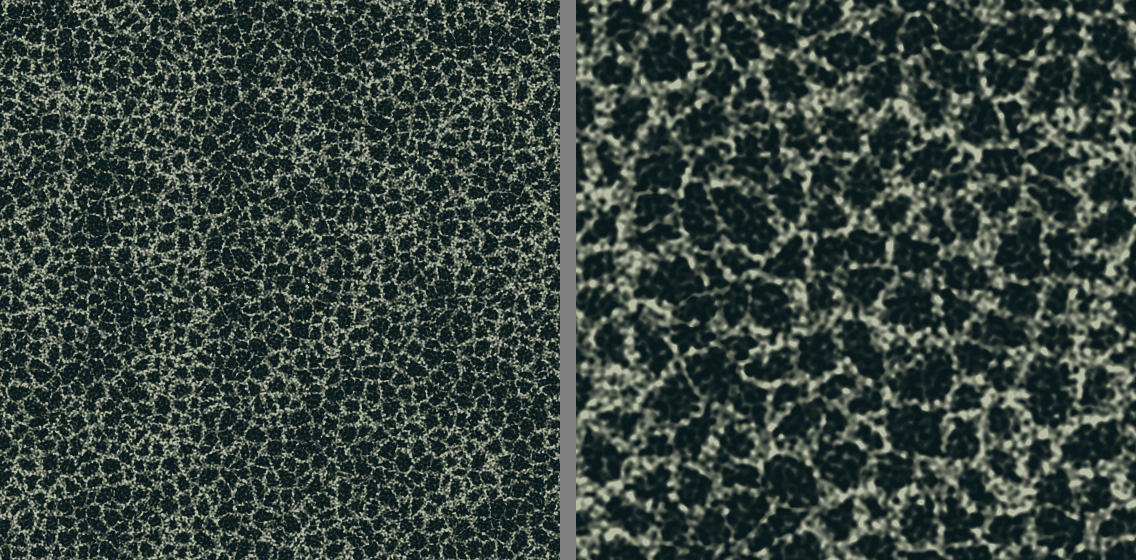
Left, the full canvas; right, a detail of the centre.
This texture is drawn by a WebGL 1 fragment shader. Its source:

```glsl
precision highp float;
// A mesh of pale, grainy veins around dark rounded cells, like cracked leather.
// A weighted Voronoi diagram gives the distance to the nearest cell border;
// patch noise varies the vein width, and fine gradient noise breaks it into grains.
uniform vec2 u_resolution;

#define CELLS 38.0         // cells across the canvas
#define SIZE_SPREAD 0.32   // difference between large and small cells
#define ROUNDNESS 17.0     // lower values round the cell corners more
#define VEIN_WIDTH 0.20    // in cell units
#define VEIN_TONE 0.53
#define GRAIN_SCALE 225.0  // grains across the canvas
#define VEIN_GRAIN 0.56    // grain contrast on the veins
#define CELL_GRAIN 0.13    // grain contrast inside the cells
#define RAGGEDNESS 0.055   // how far grains eat into the vein edge
#define DARK vec3(0.035, 0.095, 0.105)
#define MIDDLE vec3(0.38, 0.41, 0.35)
#define LIGHT vec3(0.72, 0.74, 0.65)

vec3 hash3(vec2 p) {
  vec3 q = fract(vec3(p.xyx) * vec3(0.1031, 0.1030, 0.0973));
  q += dot(q, q.yxz + 33.33);
  return fract((q.xxy + q.yzz) * q.zyx);
}

vec2 gradient(vec2 cell) {
  float angle = 6.2832 * hash3(cell).x;
  return vec2(cos(angle), sin(angle));
}

float gradientNoise(vec2 p) {
  vec2 i = floor(p), f = fract(p);
  vec2 u = f * f * f * (f * (f * 6.0 - 15.0) + 10.0);
  vec2 e = vec2(1.0, 0.0);
  float low = mix(dot(gradient(i), f), dot(gradient(i + e), f - e), u.x);
  float high = mix(dot(gradient(i + e.yx), f - e.yx),
                   dot(gradient(i + 1.0), f - 1.0), u.x);
  return mix(low, high, u.y);
}

vec2 rotate(vec2 p, float angle) {
  float c = cos(angle), s = sin(angle);
  return vec2(c * p.x - s * p.y, s * p.x + c * p.y);
}

// Cell centre relative to the sample (xy) and its power distance (z).
vec3 cellSite(vec2 cell, vec2 p) {
  vec3 random = hash3(cell + 71.0);
  vec2 offset = cell + 0.06 + 0.88 * random.xy - p;
  return vec3(offset, dot(offset, offset) - SIZE_SPREAD * random.z);
}

// Distance to the closest border, blended smoothly to round the corners.
float borderDistance(vec2 p) {
  vec2 home = floor(p);
  vec3 nearest = vec3(0.0, 0.0, 100.0);
  for (int y = -2; y <= 2; y++) {
    for (int x = -2; x <= 2; x++) {
      vec3 site = cellSite(home + vec2(float(x), float(y)), p);
      if (site.z < nearest.z) nearest = site;
    }
  }
  float sum = 0.0001;
  for (int y = -2; y <= 2; y++) {
    for (int x = -2; x <= 2; x++) {
      vec3 site = cellSite(home + vec2(float(x), float(y)), p);
      float gap = length(site.xy - nearest.xy);
      if (gap > 0.001) {
        sum += exp(-ROUNDNESS * 0.5 * (site.z - nearest.z) / gap);
      }
    }
  }
  return -log(sum) / ROUNDNESS;
}

void main() {
  vec2 uv = gl_FragCoord.xy / min(u_resolution.x, u_resolution.y);

  // Irregular cells
  vec2 warp = vec2(gradientNoise(uv * 17.0 + 5.0), gradientNoise(uv * 17.0 + 47.0))
            + 0.35 * vec2(gradientNoise(uv * 85.0 + 9.0), gradientNoise(uv * 85.0 + 61.0));
  float border = borderDistance(uv * CELLS + 0.5 * warp + 10.0);

  // Two turned layers of grain hide each other's lattice
  float grain = gradientNoise(rotate(uv, 0.6) * GRAIN_SCALE + 300.0)
              + gradientNoise(rotate(uv, 1.9) * GRAIN_SCALE * 0.83 + 700.0);
  grain *= 1.4;

  // Veins swell in patches and fade in places
  float patches = gradientNoise(uv * 8.0 + 20.0) + gradientNoise(uv * 21.0 + 33.0);
  float fading = gradientNoise(uv * 46.0 + 90.0);
  float width = VEIN_WIDTH * clamp(1.0 + 0.75 * patches + 0.6 * fading, 0.4, 1.8);
  float vein = 1.0 - smoothstep(0.0, width, border - RAGGEDNESS * grain);
  vein *= clamp(1.0 + 0.4 * patches + 0.6 * fading, 0.45, 1.3);

  // Tone and colour
  float speckle = 0.3 * max(grain - 0.45, 0.0);
  float tone = 0.035 + VEIN_TONE * vein + grain * mix(CELL_GRAIN, VEIN_GRAIN, vein) + speckle;
  tone = clamp(tone, 0.0, 1.0);
  vec3 color = mix(DARK, MIDDLE, min(tone * 2.0, 1.0));
  color = mix(color, LIGHT, max(tone * 2.0 - 1.0, 0.0));
  gl_FragColor = vec4(color, 1.0);
}
```
